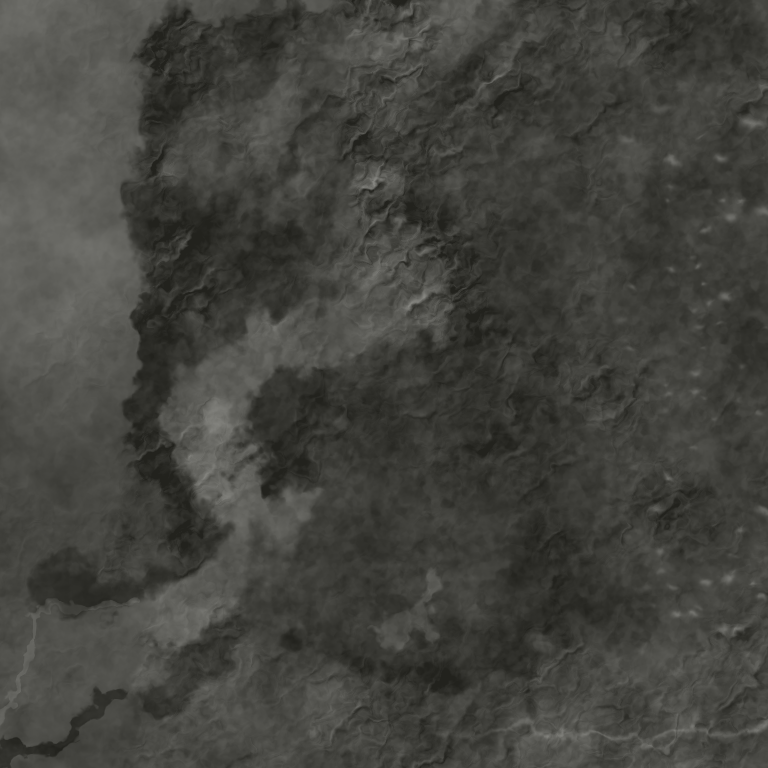
Give the GLSL for this texture, as a Shadertoy shader.

```glsl
#define GROUND 0.232
#define PLAIN 0.385
#define VALLEY 0.33
#define SILT 0.44
#define SHADOW 0.178
#define WARP 0.2
#define CRUMPLE 0.055
#define RELIEF 1.1
#define MOTTLE 0.16
#define GRAIN 0.11
#define SPECKLE 0.2
#define TINT vec3(0.002, 0.002, -0.017)

vec2 hash2(vec2 c) {
    vec3 q = fract(c.xyx * vec3(0.1031, 0.1030, 0.0973));
    q += dot(q, q.yzx + 33.33);
    return fract((q.xx + q.yz) * q.zy);
}

// Scattered cell values blended by distance, centred on zero
float cellNoise(vec2 p) {
    vec2 cell = floor(p), f = fract(p);
    float sum = 0.0, total = 0.0;
    for (int j = -1; j <= 1; j++)
    for (int i = -1; i <= 1; i++) {
        vec2 o = vec2(i, j), h = hash2(cell + o + 100.0), d = o + h - f;
        float w = exp(-7.0 * dot(d, d));
        sum += w * fract(h.x * 43.0 + h.y * 71.0);
        total += w;
    }
    return sum / total - 0.5;
}

float fbm(vec2 p, int octaves) {
    float sum = 0.0, amp = 0.5;
    for (int i = 0; i < octaves; i++) {
        sum += amp * cellNoise(p);
        p = mat2(1.6, 1.2, -1.2, 1.6) * p + 7.3;
        amp *= 0.5;
    }
    return sum;
}

// Coordinates along and across the diagonal grain of the hills
vec2 alongHills(vec2 p) {
    return vec2(dot(p, vec2(0.77, 0.64)), dot(p, vec2(-0.64, 0.77)));
}

// Height with softened creases
float ridges(vec2 p) {
    p = alongHills(p) * vec2(17.0, 25.0);
    float sum = 0.0, amp = 0.28;
    for (int i = 0; i < 4; i++) {
        float n = cellNoise(p);
        sum -= amp * sqrt(n * n + 0.003);
        p = mat2(1.6, 1.2, -1.2, 1.6) * p + 3.1;
        amp *= 0.55;
    }
    return sum;
}

// Soft-edged strip between two ends
float band(vec2 p, vec2 a, vec2 b, float r) {
    vec2 ab = b - a;
    float t = clamp(dot(p - a, ab) / dot(ab, ab), 0.0, 1.0);
    return 1.0 - smoothstep(0.5 * r, r, length(p - a - ab * t));
}

// Small bright flecks, present in some cells only
float flecks(vec2 p, float density) {
    vec2 cell = floor(p), f = fract(p);
    float light = 0.0;
    for (int j = -1; j <= 1; j++)
    for (int i = -1; i <= 1; i++) {
        vec2 o = vec2(i, j), h = hash2(cell + o + 300.0);
        vec2 d = (o + h - f) * vec2(0.75, 1.2);
        float pick = fract(h.x * 57.0 + h.y * 91.0);
        float size = 0.13 + 0.25 * h.x * h.y;
        light += step(pick, density) * (0.3 + 0.7 * h.y) * exp(-dot(d, d) / (size * size));
    }
    return light;
}

void mainImage(out vec4 fragColor, in vec2 fragCoord) {
    vec2 p = fragCoord / iResolution.xy;
    vec2 crumple = CRUMPLE * vec2(fbm(p * 38.0, 3), fbm(p * 38.0 + 23.0, 3));
    vec2 q = p + crumple + WARP * vec2(fbm(p * 6.0, 3), fbm(p * 6.0 + 19.0, 3));

    // Broad regions
    float edge = 0.19 + 0.2 * smoothstep(0.9, 0.98, q.y);
    float plain = 1.0 - smoothstep(edge - 0.02, edge + 0.015, q.x);
    vec2 b = mat2(0.94, -0.34, 0.34, 0.94) * (q - vec2(0.54, 0.35));
    float e = length(b / vec2(0.22, 0.28));
    float basin = 1.0 - smoothstep(0.9, 1.02, e);
    float south = smoothstep(1.0, 1.06, e) * (1.0 - smoothstep(0.1, 0.22, q.y));
    float north = smoothstep(0.5, 0.62, q.y) * (1.0 - smoothstep(0.6, 0.8, q.x));
    float tone = GROUND + 0.015 * smoothstep(0.7, 0.9, q.x) * (1.0 - smoothstep(0.7, 0.9, q.y));
    tone = mix(tone, mix(0.28, PLAIN - 0.25 * max(q.x - 0.1, 0.0), smoothstep(0.28, 0.62, q.y)), plain);
    tone = mix(tone, 0.29, 0.85 * south);

    // Pale valleys, with strands running along the hills
    float strand = fbm(alongHills(q) * vec2(6.0, 24.0) + 61.0, 3);
    tone += 0.22 * north * (1.0 - plain) * strand;
    tone = mix(tone, VALLEY, 0.9 * band(q, vec2(0.05, 0.11), vec2(0.2, 0.18), 0.11));
    tone = mix(tone, VALLEY, 0.95 * band(q, vec2(0.29, 0.49), vec2(0.58, 0.64), 0.06));
    tone = mix(tone, 0.31, 0.85 * band(q, vec2(0.24, 0.7), vec2(0.42, 0.92), 0.06));
    tone = mix(tone, VALLEY, 0.9 * band(q, vec2(0.42, 0.92), vec2(0.68, 1.0), 0.03));
    tone = mix(tone, VALLEY, 0.9 * band(q, vec2(0.47, 0.66), vec2(0.52, 0.74), 0.05));
    tone = mix(tone, SILT - 0.05, 0.9 * band(q, vec2(0.23, 0.2), vec2(0.34, 0.3), 0.08));
    tone = mix(tone, 0.35, 0.9 * band(q, vec2(0.27, 0.44), vec2(0.32, 0.52), 0.07));
    tone = mix(tone, SILT, 0.9 * band(q, vec2(0.31, 0.32), vec2(0.3, 0.41), 0.05));

    // Shaded slopes
    float shade = band(q, vec2(0.19, 0.56), vec2(0.22, 0.36), 0.03);
    shade = max(shade, band(q, vec2(0.36, 0.38), vec2(0.4, 0.48), 0.045));
    shade = max(shade, 0.8 * band(q, vec2(0.23, 0.68), vec2(0.33, 0.62), 0.07));
    shade = max(shade, 0.7 * band(q, vec2(0.21, 0.8), vec2(0.24, 0.9), 0.05));
    shade = max(shade, 0.8 * band(q, vec2(0.65, 0.42), vec2(0.71, 0.54), 0.03));
    shade = max(shade, 0.7 * band(q, vec2(0.54, 0.77), vec2(0.68, 0.84), 0.025));
    shade = max(shade, 0.8 * band(q, vec2(0.23, 0.07), vec2(0.33, 0.17), 0.04));
    shade = max(shade, 0.9 * band(q, vec2(0.0, 0.02), vec2(0.18, 0.06), 0.013));
    shade = max(shade, 0.8 * band(q, vec2(0.12, 0.24), vec2(0.17, 0.26), 0.04));
    float rim = (e - 0.93) / 0.09;
    shade = max(shade, 0.8 * exp(-rim * rim) * (1.0 - smoothstep(0.15, 0.4, q.y)));
    tone = mix(tone, SHADOW, shade);

    // Lit relief in patches, mottling and fine grain
    float patches = smoothstep(-0.14, 0.16, fbm(p * 7.0 + 80.0, 3));
    float rough = mix(0.6 + 0.5 * north, 0.2, plain) * (1.0 - 0.35 * basin) * (0.3 + 1.2 * patches);
    vec2 r = p + 0.5 * crumple;
    tone += RELIEF * rough * (ridges(r) - ridges(r + vec2(-0.003, 0.004)));
    float mottle = fbm(p * 12.0 + 40.0, 4);
    tone += MOTTLE * mottle - 0.3 * plain * smoothstep(0.65, 0.4, p.y) * max(mottle, 0.0);
    tone += GRAIN * (1.0 - 0.5 * plain) * fbm(p * 85.0, 2);

    // Flecks on the eastern ground
    float east = smoothstep(0.74, 0.88, q.x) * smoothstep(0.08, 0.2, q.y) * (1.0 - smoothstep(0.78, 0.9, q.y));
    tone += SPECKLE * (east + 0.15 * basin) * flecks((p + 0.3 * crumple) * 44.0, 0.26);
    tone += 0.1 * band(q, vec2(0.53, 0.17), vec2(0.56, 0.19), 0.025);

    // Winding streams, broken in places
    float course = 0.045 + 0.008 * sin(p.x * 21.0) + 0.004 * sin(p.x * 57.0 + 1.0) + 0.5 * crumple.y;
    float line = (p.y - course) / 0.0038;
    tone += 0.1 * exp(-line * line) * smoothstep(0.48, 0.66, p.x) * (0.4 + 0.6 * patches);
    vec2 s = p + 0.6 * crumple + 0.2 * (q - p);
    float stream = max(band(s, vec2(0.0, 0.05), vec2(0.07, 0.21), 0.007), band(s, vec2(0.07, 0.21), vec2(0.17, 0.215), 0.007));
    tone += 0.07 * stream;

    fragColor = vec4(clamp(tone, 0.13, 0.52) + TINT, 1.0);
}
```
